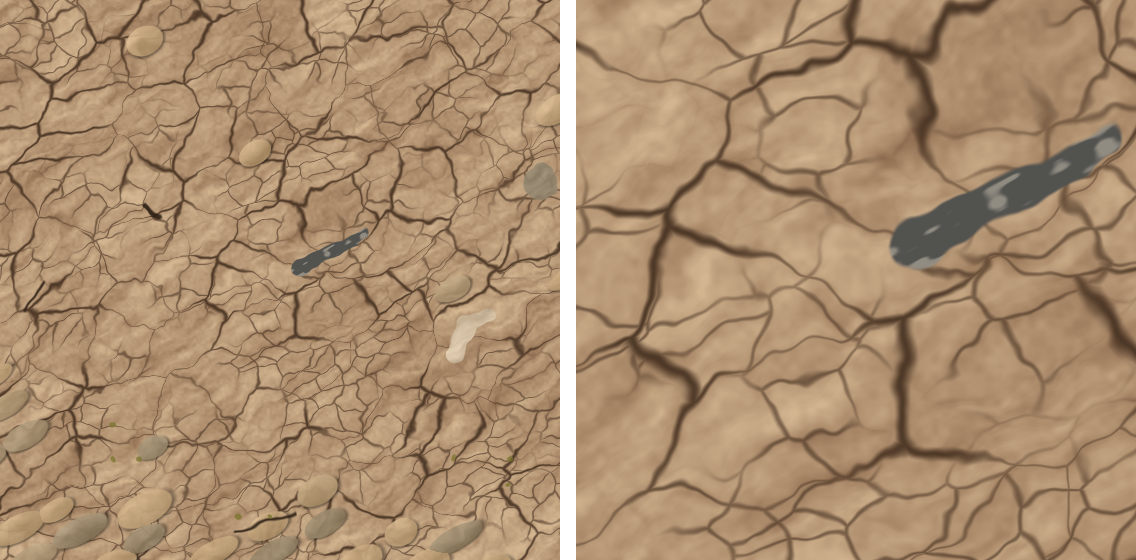
Left, the full canvas; right, a detail of the centre.
Give the GLSL for this texture, as a three.js fragment shader.

```glsl
// Dry, cracked earth seen at a slant, with pebbles, a charred twig and a pale lump.
// Two scales of warped Voronoi borders form the cracks, and sheared noise gives
// the crumbly relief; stones are ellipses scattered over a jittered grid.
varying vec2 vUv;

vec2 hash2(vec2 p) {
  vec3 q = fract(p.xyx * vec3(0.1031, 0.1030, 0.0973));
  q += dot(q, q.yzx + 33.33);
  return fract((q.xx + q.yz) * q.zy);
}

float noise(vec2 p) {
  vec2 i = floor(p), f = fract(p);
  f = f * f * (3.0 - 2.0 * f);
  float low = mix(hash2(i).x, hash2(i + vec2(1.0, 0.0)).x, f.x);
  float high = mix(hash2(i + vec2(0.0, 1.0)).x, hash2(i + 1.0).x, f.x);
  return mix(low, high, f.y);
}

float fbm(vec2 p) {
  float sum = 0.0, gain = 0.52;
  for (int i = 0; i < 5; i++) {
    sum += gain * noise(p);
    p = mat2(1.6, 1.2, -1.2, 1.6) * p + 17.3;
    gain *= 0.5;
  }
  return sum;
}

// x: distance to the cell border, y: random value of the cell
vec2 plates(vec2 p) {
  vec2 cell = floor(p), f = fract(p), nearest = vec2(0.0), home = vec2(0.0);
  float best = 9.0, border = 9.0;
  for (int y = -1; y <= 1; y++)
  for (int x = -1; x <= 1; x++) {
    vec2 o = vec2(x, y), r = o + hash2(cell + o) - f;
    if (dot(r, r) < best) { best = dot(r, r); nearest = r; home = o; }
  }
  for (int y = -2; y <= 2; y++)
  for (int x = -2; x <= 2; x++) {
    vec2 o = home + vec2(x, y), r = o + hash2(cell + o) - f, d = r - nearest;
    if (dot(d, d) > 0.0001) border = min(border, dot(0.5 * (nearest + r), normalize(d)));
  }
  return vec2(border, hash2(cell + home + 57.0).y);
}

float segment(vec2 p, vec2 a, vec2 b) {
  vec2 along = b - a;
  return length(p - a - along * clamp(dot(p - a, along) / dot(along, along), 0.0, 1.0));
}

float fill(float d) { return 1.0 - smoothstep(-0.0015, 0.0015, d); }

void main() {
  vec2 p = vUv;
  vec2 bend = vec2(fbm(p * 9.0), fbm(p * 9.0 + 31.0)) - 0.5;
  vec2 jag = vec2(noise(p * 55.0), noise(p * 55.0 + 9.0)) - 0.5;
  mat2 slant = mat2(0.88, -0.72, 0.47, 1.32);
  vec2 flat_ = slant * p + 5.0;
  vec2 g = slant * (p + 0.07 * bend + 0.009 * jag) + 5.0;

  // Soil: broad patches, relief lit from the upper left
  vec2 big = plates(g * 8.0), small = plates(g * 19.0 + 3.0);
  vec2 ridge = g * vec2(17.0, 29.0);
  float relief = fbm(ridge) - fbm(ridge + vec2(-0.12, 0.42));
  float tone = 0.68 + 0.9 * (fbm(g * 6.0) - 0.5) + 1.25 * relief;
  tone += 0.22 * (big.y - 0.5) + 0.2 * (small.y - 0.5) + 0.25 * (noise(p * 190.0) - 0.5);
  tone -= 0.28 * exp(-big.x * 18.0) + 0.16 * exp(-small.x * 10.0);
  vec3 color = mix(vec3(0.60, 0.47, 0.35), vec3(0.79, 0.67, 0.53), clamp(tone, -0.5, 1.2));

  // Cracks: wide plate borders and hairlines, opening and closing along the way
  float gape = smoothstep(0.25, 0.8, noise(p * 13.0 + 4.0));
  float wide = 1.0 - smoothstep(0.0, 0.0022 + 0.0052 * gape, big.x / 8.0);
  float hair = 1.0 - smoothstep(0.0, 0.0036, small.x / 19.0);
  hair *= smoothstep(0.3, 0.75, noise(p * 17.0 + 40.0));
  float crack = max(wide * (0.45 + 0.55 * gape), 0.65 * hair);
  color = mix(color, vec3(0.26, 0.18, 0.12), 0.88 * crack);

  // Pebbles, crowded toward the lower left
  vec2 sp = (flat_ + 0.012 * bend) * 10.0, cell = floor(sp);
  float stone = 9.0, lit = 0.0, kind = 0.0;
  for (int y = -1; y <= 1; y++)
  for (int x = -1; x <= 1; x++) {
    vec2 id = cell + vec2(x, y), h = hash2(id + 71.0), k = hash2(id + 13.0);
    vec2 center = id + 0.3 + 0.4 * h;
    vec2 home = (center / 10.0 - 5.0) * mat2(0.88, 0.47, -0.72, 1.32);
    vec2 world = vec2(1.32 * (center.x / 10.0 - 5.0) - 0.47 * (center.y / 10.0 - 5.0),
                      0.72 * (center.x / 10.0 - 5.0) + 0.88 * (center.y / 10.0 - 5.0)) / 1.5;
    float crowd = 0.03 + 0.62 * smoothstep(0.36, 0.1, world.y + 0.22 * world.x);
    vec2 r = (sp - center) / vec2(0.3 + 0.25 * k.y, 0.27 + 0.14 * h.x);
    float d = (length(r) - 1.0) * 0.028;
    if (k.x < crowd && d < stone) { stone = d; lit = r.y - 0.4 * r.x; kind = h.y; }
  }
  vec3 rock = mix(vec3(0.76, 0.64, 0.48), vec3(0.61, 0.54, 0.43), smoothstep(0.45, 0.9, kind));
  rock += 0.045 * lit + 0.16 * (fbm(g * 24.0) - 0.5) + 0.12 * relief;
  color *= 1.0 - 0.38 * (1.0 - smoothstep(0.0, 0.007, stone)) * smoothstep(0.6, -0.6, lit);
  color = mix(color, rock, 0.9 * fill(stone));

  // Deep hollows, charred twig, pale lump and grey stone
  vec2 q = p + 0.03 * bend + 0.007 * jag;
  float hollow = min(segment(q, vec2(0.25, 0.638), vec2(0.28, 0.613)),
                     segment(q, vec2(0.045, 0.445), vec2(0.08, 0.495)) + 0.002);
  hollow = min(hollow, segment(q, vec2(0.41, 0.045), vec2(0.53, 0.083)) + 0.002);
  color = mix(color, vec3(0.17, 0.12, 0.08), 0.9 * (1.0 - smoothstep(0.002, 0.007, hollow)));
  float twig = segment(q, vec2(0.532, 0.524), vec2(0.64, 0.588)) - 0.019 + 0.02 * p.x;
  float ash = smoothstep(0.55, 0.85, noise(flat_ * vec2(70.0, 150.0)));
  color = mix(color, mix(vec3(0.32, 0.32, 0.31), vec3(0.57, 0.55, 0.51), ash), fill(twig - 0.003));
  float lump = min(segment(q, vec2(0.82, 0.37), vec2(0.835, 0.415)),
                   segment(q, vec2(0.835, 0.415), vec2(0.868, 0.435)) + 0.004) - 0.017;
  color = mix(color, vec3(0.82, 0.74, 0.63) + 0.35 * relief, fill(lump));
  float slate = length((q - vec2(0.963, 0.675)) * vec2(1.0, 0.85)) - 0.028;
  color = mix(color, vec3(0.57, 0.52, 0.43) + 0.25 * relief, 0.9 * fill(slate));

  // Rare green sprouts
  vec2 sprout = floor(q * 18.0), h = hash2(sprout + 5.0);
  float leaf = length(fract(q * 18.0) - 0.3 - 0.4 * h.yx) / 18.0 - 0.005;
  color = mix(color, vec3(0.47, 0.45, 0.17), 0.75 * step(h.x, 0.025) * fill(leaf));
  gl_FragColor = vec4(color, 1.0);
}
```
